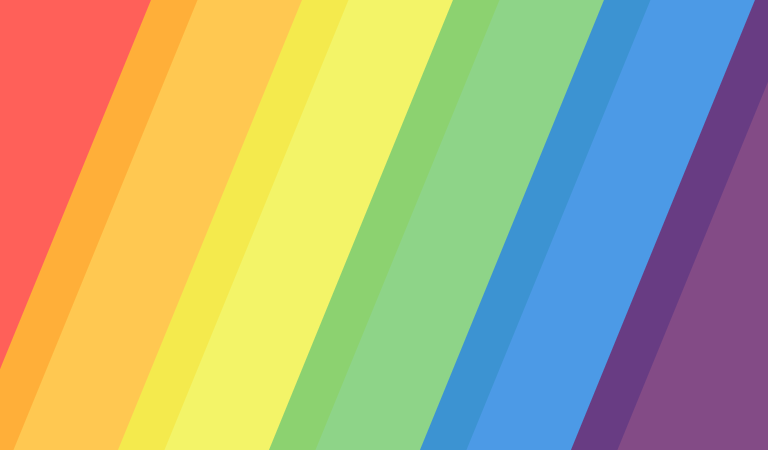
This background is drawn by a Shadertoy shader. Its source:

```glsl
// Slanted rainbow stripes, each with a darker band along its left edge.

const float STRIPE_WIDTH = 0.1966; // horizontal, in canvas widths
const float LEAN = 0.2396;         // shift from bottom to top, in canvas widths
const float SHADE_PART = 0.308;    // share of a stripe that is shaded
const int STRIPES = 5;

const vec3 RED = vec3(1.0, 0.376, 0.349);

const vec3 SHADE[STRIPES] = vec3[STRIPES](
    vec3(1.0, 0.688, 0.222),   // orange
    vec3(0.957, 0.918, 0.302), // yellow
    vec3(0.549, 0.824, 0.439), // green
    vec3(0.235, 0.576, 0.824), // blue
    vec3(0.408, 0.237, 0.514)  // purple
);

const vec3 LIGHT[STRIPES] = vec3[STRIPES](
    vec3(1.0, 0.784, 0.318),
    vec3(0.953, 0.957, 0.408),
    vec3(0.557, 0.831, 0.533),
    vec3(0.298, 0.604, 0.902),
    vec3(0.514, 0.294, 0.525)
);

// Position across the stripes; whole numbers are stripe edges.
float stripeCoord(vec2 uv) {
    return (uv.x + LEAN * (1.0 - uv.y)) / STRIPE_WIDTH;
}

// Smooth step, one pixel wide, at the given edge.
float coverage(float s, float edge, float pixel) {
    return clamp((s - edge) / pixel + 0.5, 0.0, 1.0);
}

void mainImage(out vec4 fragColor, in vec2 fragCoord) {
    float s = stripeCoord(fragCoord / iResolution.xy);
    float pixel = length(vec2(1.0, LEAN) / iResolution.xy) / STRIPE_WIDTH;

    // Lay the stripes over red from left to right.
    vec3 color = RED;
    for (int i = 0; i < STRIPES; i++) {
        float edge = float(i + 1);
        color = mix(color, SHADE[i], coverage(s, edge, pixel));
        color = mix(color, LIGHT[i], coverage(s, edge + SHADE_PART, pixel));
    }
    fragColor = vec4(color, 1.0);
}
```
